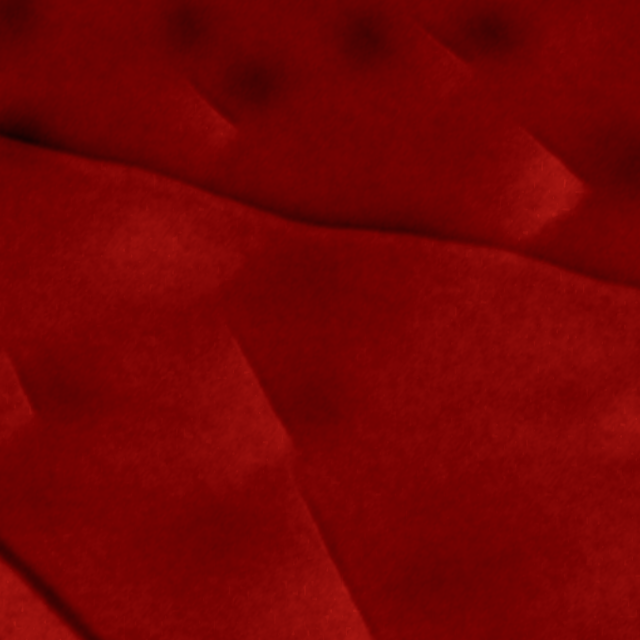
Give the GLSL for this texture, as a Shadertoy shader.

```glsl
const float BASE_RED = 0.475;

float hash(vec2 cell) {
    vec3 q = fract(vec3(cell.xyx) * 0.1031);
    q += dot(q, q.yzx + 33.33);
    return fract((q.x + q.y) * q.z);
}

float noise(vec2 p) {
    vec2 i = floor(p), f = fract(p);
    f = f * f * (3.0 - 2.0 * f);
    return mix(mix(hash(i), hash(i + vec2(1, 0)), f.x),
               mix(hash(i + vec2(0, 1)), hash(i + vec2(1, 1)), f.x), f.y);
}

float fbm(vec2 p, int octaves) {
    float sum = 0.0, weight = 0.5;
    for (int i = 0; i < octaves; i++) {
        sum += weight * (noise(p) - 0.5);
        p = mat2(1.6, 1.2, -1.2, 1.6) * p + 7.3;
        weight *= 0.55;
    }
    return sum;
}

float glow(vec2 p, vec2 center, vec2 radius) {
    vec2 q = (p - center) / radius;
    return exp(-dot(q, q));
}

// Evenly spaced button hollows
float hollowRow(vec2 p, vec2 start, vec2 stride, vec2 radius) {
    float shade = 0.0;
    for (int i = 0; i < 3; i++) {
        shade += glow(p, start + stride * float(i), radius);
    }
    return shade;
}

// Distance along the segment in x, signed distance to its lit side in y
vec2 segmentFrame(vec2 p, vec2 a, vec2 b) {
    vec2 d = b - a, q = p - a;
    return vec2(dot(q, d) / dot(d, d), (d.y * q.x - d.x * q.y) / length(d));
}

// Pile catching light beside a fold, brightest near its lower end
float foldSheen(vec2 p, vec2 a, vec2 b, float width) {
    vec2 f = segmentFrame(p, a, b);
    float span = smoothstep(-0.2, 0.9, f.x) * (1.0 - smoothstep(0.9, 1.2, f.x));
    return span * smoothstep(-0.012, 0.008, f.y) * exp(-max(f.y, 0.0) / width);
}

// Thin ridge with a dark groove beside it
float foldSeam(vec2 p, vec2 a, vec2 b) {
    vec2 f = segmentFrame(p, a, b);
    float span = smoothstep(-0.1, 0.3, f.x) * (1.0 - smoothstep(0.85, 1.05, f.x));
    float ridge = exp(-pow(f.y / 0.004, 2.0));
    float groove = exp(-pow((f.y + 0.011) / 0.009, 2.0));
    return span * (ridge - 0.8 * groove);
}

float fold(vec2 p, vec2 a, vec2 b, float width, float sheen) {
    return sheen * foldSheen(p, a, b, width) + 0.05 * foldSeam(p, a, b);
}

float creaseHeight(float x) {
    return 0.787 - 0.24 * x - 0.02 * exp(-pow((x - 0.47) / 0.12, 2.0))
         + 0.012 * exp(-pow((x - 0.8) / 0.1, 2.0));
}

// Deep gap between the back and front cushions
float creaseShade(vec2 p) {
    float d = p.y - creaseHeight(p.x);
    float above = smoothstep(-0.006, 0.008, d);
    float depth = 0.12 + 0.09 * glow(p, vec2(0.06, 0.77), vec2(0.12, 0.2))
                + 0.10 * glow(p, vec2(0.52, 0.66), vec2(0.2, 0.2));
    float gap = above * (depth * exp(-max(d, 0.0) / 0.018)
              + 0.05 * exp(-max(d, 0.0) / 0.07));
    float rim = exp(-pow((d + 0.014) / 0.01, 2.0));
    return 0.035 * rim - gap;
}

vec3 velvetColor(float red) {
    float lit = max(red - 0.47, 0.0);
    return vec3(red, 0.006 + 0.42 * lit, 0.008 + 0.31 * lit);
}

void mainImage(out vec4 fragColor, in vec2 fragCoord) {
    vec2 uv = fragCoord / iResolution.xy;
    vec2 p = uv + 0.012 * vec2(fbm(uv * 9.0, 3), fbm(uv * 9.0 + 31.0, 3));
    float red = BASE_RED - 0.045 * smoothstep(0.5, 1.0, p.y);

    // Cushion hollows
    red -= 0.16 * hollowRow(p, vec2(0.03, 0.79), vec2(0.367, 0.078), vec2(0.055, 0.04));
    red -= 0.14 * hollowRow(p, vec2(0.02, 0.98), vec2(0.275, -0.02), vec2(0.045, 0.05));
    red -= 0.09 * hollowRow(p, vec2(0.09, 0.39), vec2(0.405, -0.02), vec2(0.07, 0.06));
    red -= 0.07 * hollowRow(p, vec2(-0.02, 0.22), vec2(0.36, -0.06), vec2(0.13, 0.08));
    red -= 0.13 * glow(p, vec2(1.0, 0.74), vec2(0.09, 0.06));
    red -= 0.06 * glow(p, vec2(0.47, 0.55), vec2(0.2, 0.1));

    // Broad sheen on the raised pile
    red += 0.10 * glow(p, vec2(0.25, 0.61), vec2(0.11, 0.07));
    red += 0.06 * glow(p, vec2(0.88, 0.46), vec2(0.18, 0.1));
    red += 0.12 * glow(p, vec2(0.95, 0.33), vec2(0.16, 0.05));
    red += 0.05 * glow(p, vec2(0.9, 0.94), vec2(0.08, 0.05));
    red += 0.06 * glow(p, vec2(1.0, 0.1), vec2(0.1, 0.12));

    // Diamond folds
    red += fold(p, vec2(0.345, 0.505), vec2(0.455, 0.305), 0.09, 0.15);
    red += fold(p, vec2(0.45, 0.27), vec2(0.585, -0.02), 0.12, 0.16);
    red += fold(p, vec2(0.0, 0.465), vec2(0.055, 0.345), 0.06, 0.12);
    red += fold(p, vec2(0.28, 0.883), vec2(0.37, 0.795), 0.08, 0.12);
    red += fold(p, vec2(0.807, 0.803), vec2(0.912, 0.71), 0.12, 0.21);
    red += fold(p, vec2(0.64, 0.97), vec2(0.73, 0.89), 0.07, 0.07);
    red += 0.08 * foldSheen(p, vec2(0.92, 0.70), vec2(0.80, 0.62), 0.02);
    red += 0.05 * foldSheen(p, vec2(0.44, 0.64), vec2(0.33, 0.55), 0.06);

    // Gaps between cushions
    red += creaseShade(p);
    vec2 corner = segmentFrame(p, vec2(0.0, 0.135), vec2(0.135, 0.0));
    red += 0.11 * smoothstep(-0.004, 0.012, corner.y);
    red -= 0.22 * exp(-pow((corner.y + 0.009) / 0.013, 2.0));

    // Crushed nap, fibres and stray lint
    float light = smoothstep(0.35, 0.65, red);
    red += 0.06 * fbm(uv * 14.0, 4) + (0.05 + 0.06 * light) * fbm(uv * 75.0, 3);
    red += 0.035 * (noise(mat2(0.8, 0.6, -0.6, 0.8) * uv * vec2(260.0, 150.0)) - 0.5);
    red += 0.07 * light * smoothstep(0.82, 1.0, noise(uv * vec2(170.0, 110.0) + 53.0));
    fragColor = vec4(velvetColor(clamp(red, 0.09, 0.78)), 1.0);
}
```
